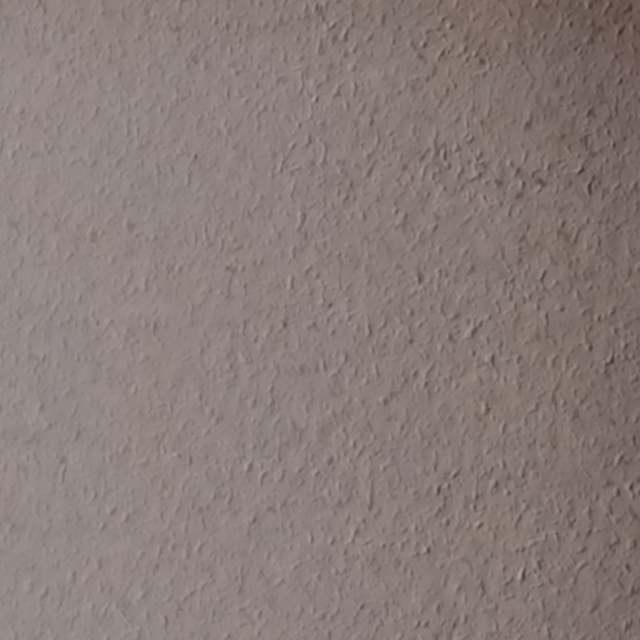
This texture is drawn by a three.js fragment shader. Its source:

```glsl
// Rough plastered wall in raking light: a smooth warm-grey falloff to the right
// carries short upright grains, shaded by the height difference along the light,
// and soft dark pits. Both come from thresholded noise, clustered in patches.

#define GRAIN_FREQ 70.0
#define GRAIN_LEAN 0.14
#define LIGHT_DIR vec2(-0.93, 0.36)
#define LIGHT_STEP 0.0028
#define RELIEF_CALM 0.062
#define RELIEF_ROUGH 0.125
#define PIT_DEPTH 0.75
#define MOTTLE 0.034
#define PALE_GREY vec3(0.571, 0.531, 0.519)
#define MID_GREY vec3(0.550, 0.503, 0.490)
#define WARM_TAUPE vec3(0.522, 0.466, 0.443)
#define DARK_BROWN vec3(0.468, 0.407, 0.387)

varying vec2 vUv;

// Sine-free hash giving a vector in -1..1
vec2 hash2(vec2 cell) {
  vec3 q = fract(vec3(cell.xyx) * vec3(0.1031, 0.1030, 0.0973));
  q += dot(q, q.yzx + 33.33);
  return fract((q.xx + q.yz) * q.zy) * 2.0 - 1.0;
}

// Gradient noise, roughly -0.7..0.7
float gradientNoise(vec2 p) {
  vec2 cell = floor(p);
  vec2 f = fract(p);
  vec2 w = f * f * f * (f * (f * 6.0 - 15.0) + 10.0);
  float a = dot(hash2(cell), f);
  float b = dot(hash2(cell + vec2(1.0, 0.0)), f - vec2(1.0, 0.0));
  float c = dot(hash2(cell + vec2(0.0, 1.0)), f - vec2(0.0, 1.0));
  float d = dot(hash2(cell + vec2(1.0, 1.0)), f - vec2(1.0, 1.0));
  return mix(mix(a, b, w.x), mix(c, d, w.x), w.y);
}

// Grain space: leaning, upright, rotated off the noise lattice
vec2 grainSpace(vec2 uv) {
  vec2 p = vec2((uv.x - GRAIN_LEAN * uv.y) * 1.25, uv.y * 0.80) * GRAIN_FREQ;
  return mat2(0.8, 0.6, -0.6, 0.8) * p;
}

// Plaster height: separate grains in two sizes over a low swell
float plasterHeight(vec2 uv) {
  vec2 p = grainSpace(uv);
  float coarse = smoothstep(0.08, 0.52, gradientNoise(p));
  float fine = smoothstep(0.02, 0.52, gradientNoise(p * 1.6 + 39.0));
  return coarse + 0.6 * fine + 0.9 * gradientNoise(p * 0.5 + 91.0);
}

// Broad light falloff, darkest towards the upper right corner
vec3 wallColour(vec2 uv) {
  float x = uv.x + 0.06 * (uv.y - 0.5);
  vec3 colour = mix(PALE_GREY, MID_GREY, smoothstep(0.02, 0.50, x));
  colour = mix(colour, WARM_TAUPE, smoothstep(0.40, 0.78, x));
  colour = mix(colour, DARK_BROWN, smoothstep(0.74, 1.02, x));
  float corner = smoothstep(0.50, 0.0, length((1.0 - uv) * vec2(1.0, 1.25)));
  float topEdge = smoothstep(0.86, 1.0, uv.y);
  colour -= vec3(0.042, 0.046, 0.044) * corner;
  return colour - vec3(0.016, 0.020, 0.028) * topEdge;
}

void main() {
  vec3 colour = wallColour(vUv);

  // Soft warm and cool blotches
  float blotch = gradientNoise(vUv * 6.0 + 8.0) + 0.8 * gradientNoise(vUv * 15.0 + 3.0);
  colour += 0.012 * blotch * vec3(0.8, 0.0, -0.8);

  // Raking light: faces towards the light brighten, shadows go deeper
  vec2 offset = LIGHT_DIR * LIGHT_STEP;
  float slope = plasterHeight(vUv - offset) - plasterHeight(vUv + offset);
  float shade = slope > 0.0 ? 0.65 * slope : slope;

  // Soft dark pits, small and broad
  vec2 p = grainSpace(vUv);
  float pit = smoothstep(0.18, 0.52, gradientNoise(p * 0.85 + 143.0));
  float hollow = smoothstep(0.05, 0.50, gradientNoise(p * 0.55 + 211.0));
  shade -= PIT_DEPTH * pit + 0.25 * hollow;

  // Rougher to the right, calmer in patches
  float patchiness = 0.5 + 0.7 * gradientNoise(vUv * 9.0 + 51.0)
    + 0.7 * gradientNoise(vUv * 24.0 + 27.0);
  float roughness = smoothstep(0.0, 0.85, vUv.x) + 0.25 * smoothstep(0.85, 1.0, vUv.y);
  float relief = mix(RELIEF_CALM, RELIEF_ROUGH, min(roughness, 1.0));
  relief *= mix(0.45, 1.30, clamp(patchiness, 0.0, 1.0));
  colour += relief * shade * vec3(1.0, 0.99, 0.96);

  // Uneven tone of the surface at three scales
  float mottle = gradientNoise(vUv * 30.0 + 61.0) + 0.5 * gradientNoise(vUv * 14.0 + 19.0);
  colour += MOTTLE * mix(0.6, 1.0, vUv.x) * mottle;
  colour += 0.010 * gradientNoise(vUv * vec2(150.0, 120.0));

  gl_FragColor = vec4(clamp(colour + 0.010, 0.0, 1.0), 1.0);
}
```
